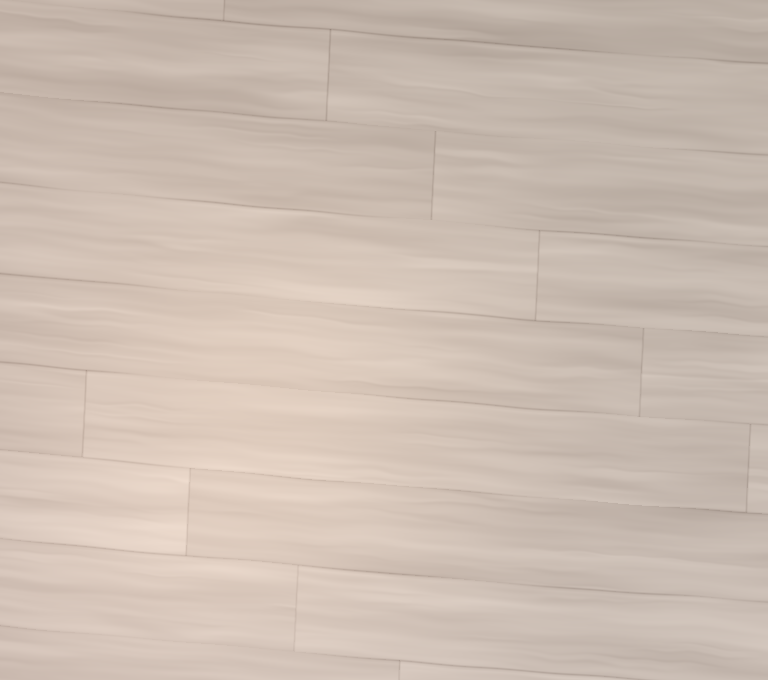
Reproduce this texture procedurally as a WebGL 2 fragment shader.

```glsl
#version 300 es
precision highp float;
// Pale, limewashed wood planks laid in slightly tilted rows with stepped end joints.
// Rows come from a bent coordinate, planks from a repeat shifted row by row;
// stretched gradient noise gives grain and creases, and soft glows light the floor.

uniform vec2 u_resolution;
out vec4 outColor;

// Lengths are in canvas widths.
const float ROWS_PER_WIDTH = 8.33;  // row density at the top
const float ROW_CROWDING = 0.336;   // rows get narrower further down
const float TILT = 0.098;           // drop of the rows toward the right
const float BEND = 0.0154;          // flattening of that drop
const float SEAM_WAVER = 0.003;
const float PLANK_LENGTH = 0.8646;
const float JOINT_START = 0.428;
const float JOINT_STEP = 0.1367;    // joint shift from row to row
const float JOINT_JITTER = 0.006;
const float JOINT_LEAN = 0.0055;
const float SEAM_WIDTH = 0.0010;    // half widths
const float JOINT_WIDTH = 0.0009;
const float SEAM_DEPTH = 0.085;
const float JOINT_DEPTH = 0.10;
const float PLANK_VARIATION = 0.030;
const float GRAIN_DEPTH = 0.058;
const float CREASE_DEPTH = 0.017;
const float CLOUD_DEPTH = 0.022;

const vec3 WOOD = vec3(0.744, 0.696, 0.655);
const vec3 WARM_GLOW = vec3(0.092, 0.078, 0.062);
const vec3 LOW_LIGHT = vec3(0.044, 0.042, 0.047);
const vec3 LEFT_BLUSH = vec3(0.028, 0.015, 0.012);
const vec3 SHADE = vec3(0.96, 1.0, 1.0);  // tint of the grain and lines

float hash(vec2 p) {
    vec3 q = fract(p.xyx * vec3(0.1031, 0.1030, 0.0973));
    q += dot(q, q.yzx + 33.33);
    return fract((q.x + q.y) * q.z);
}

vec2 gradient(vec2 cell) {
    float angle = 6.2832 * hash(cell);
    return vec2(cos(angle), sin(angle));
}

float gradientNoise(vec2 p) {
    vec2 i = floor(p), f = p - i;
    vec2 w = f * f * f * (f * (f * 6.0 - 15.0) + 10.0);
    vec2 e = vec2(1.0, 0.0);
    float low = mix(dot(gradient(i), f), dot(gradient(i + e), f - e), w.x);
    float high = mix(dot(gradient(i + e.yx), f - e.yx),
                     dot(gradient(i + 1.0), f - 1.0), w.x);
    return mix(low, high, w.y);
}

float softLine(float distance, float halfWidth, float blur) {
    return 1.0 - smoothstep(halfWidth - blur, halfWidth + blur, abs(distance));
}

// Broad bands, finer streaks and faint fibres; p is (along, row).
float woodGrain(vec2 p) {
    p.y += 0.07 * gradientNoise(p * vec2(9.0, 2.0));
    float bands = gradientNoise(p * vec2(2.0, 3.1));
    float streaks = gradientNoise(p * vec2(4.0, 7.0) + 17.0);
    float fibres = gradientNoise(p * vec2(9.0, 15.0) + 41.0);
    return 0.85 * bands + 0.65 * streaks + 0.30 * fibres;
}

// Pressed wrinkles: a dark edge beside a light one along a noise contour.
float creases(vec2 p) {
    p.y += 0.04 * gradientNoise(p * vec2(22.0, 3.0));
    float s = (gradientNoise(p * vec2(2.0, 6.0) + 73.0) - 0.08) / 0.15;
    float presence = smoothstep(-0.1, 0.35, gradientNoise(p * vec2(5.0, 3.0) + 29.0));
    return 2.3 * s * exp(-s * s) * presence;
}

vec3 floorLight(vec2 p, float top) {
    vec2 centre = (p - vec2(0.36, 0.40)) / vec2(0.32, 0.24);
    vec2 lower = (p - vec2(0.30, 0.17)) / vec2(0.30, 0.17);
    vec3 light = WOOD + WARM_GLOW * exp(-dot(centre, centre));
    light += 0.45 * WARM_GLOW * exp(-dot(lower, lower));
    light += LOW_LIGHT * (1.0 - smoothstep(0.0, top, p.y));
    light += CLOUD_DEPTH * gradientNoise(p * vec2(3.0, 5.0) + 8.0);
    return light + LEFT_BLUSH * (1.0 - smoothstep(0.0, 0.9, p.x));
}

void main() {
    vec2 p = gl_FragCoord.xy / u_resolution.x;
    float top = u_resolution.y / u_resolution.x;
    float blur = max(0.0015, 0.8 / u_resolution.x);

    // Tilted rows and their seams
    float depth = top - p.y - p.x * (TILT - BEND * p.x);
    depth += SEAM_WAVER * gradientNoise(p * vec2(8.0, 5.0) + 5.0);
    float rowPos = depth * (ROWS_PER_WIDTH + ROW_CROWDING * depth);
    float rowDensity = ROWS_PER_WIDTH + 2.0 * ROW_CROWDING * depth;
    float row = floor(rowPos), across = rowPos - row;
    float seamIndex = floor(rowPos + 0.5);
    float seamOffset = (rowPos - seamIndex) / rowDensity;

    // Planks within the row
    float jitter = JOINT_JITTER * (hash(vec2(row + 20.0, 3.0)) - 0.5);
    float along = p.x - JOINT_START - JOINT_STEP * row - jitter + JOINT_LEAN * (across - 0.5);
    float plank = floor(along / PLANK_LENGTH);
    float jointOffset = along - PLANK_LENGTH * floor(along / PLANK_LENGTH + 0.5);
    float plankSeed = hash(vec2(plank + 11.0, row + 31.0));

    // Surface tone
    vec2 grainPos = vec2(p.x + 40.0 * plankSeed, rowPos + 20.0);
    float tone = PLANK_VARIATION * (plankSeed - 0.5);
    tone += GRAIN_DEPTH * woodGrain(grainPos) + CREASE_DEPTH * creases(grainPos);

    // Uneven seams with a pale lower lip, and end joints
    float wear = gradientNoise(vec2(p.x * 4.5, seamIndex * 7.3 + 50.5));
    float seamStrength = mix(0.12, 1.0, smoothstep(-0.3, 0.3, wear));
    tone -= SEAM_DEPTH * seamStrength * softLine(seamOffset, SEAM_WIDTH, blur);
    tone -= 0.022 * seamStrength * exp(-abs(seamOffset) / 0.006);
    tone += 0.026 * seamStrength * softLine(seamOffset - 0.005, 0.0015, 0.003);
    float jointStrength = mix(0.45, 1.0, hash(vec2(row + 7.0, 19.0)));
    tone -= JOINT_DEPTH * jointStrength * softLine(jointOffset, JOINT_WIDTH, blur);

    outColor = vec4(clamp(floorLight(p, top) + tone * SHADE, 0.0, 1.0), 1.0);
}
```
